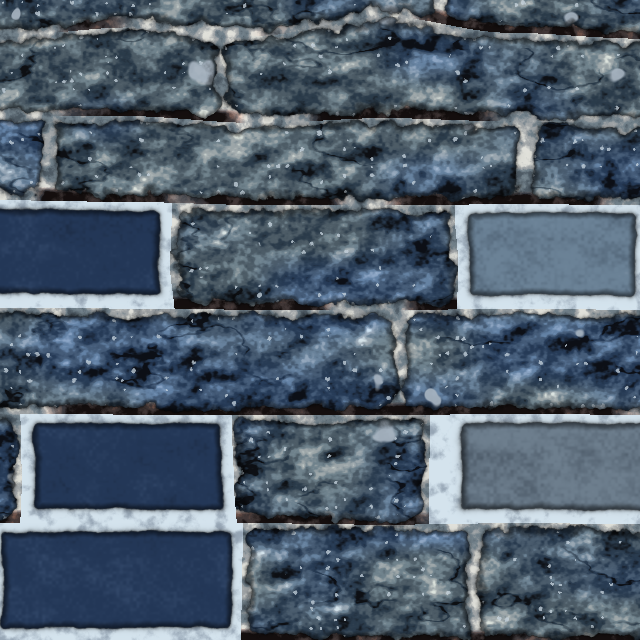
This texture is drawn by a WebGL 2 fragment shader. Its source:

```glsl
#version 300 es
precision highp float;
uniform vec2 u_resolution;
out vec4 fragColor;

float hash(vec2 p) {
  vec3 q = fract(p.xyx * vec3(0.1031, 0.1030, 0.0973));
  q += dot(q, q.yzx + 33.33);
  return fract((q.x + q.y) * q.z);
}

float noise(vec2 p) {
  vec2 i = floor(p), f = fract(p);
  f = f * f * (3.0 - 2.0 * f);
  return mix(mix(hash(i), hash(i + vec2(1, 0)), f.x),
             mix(hash(i + vec2(0, 1)), hash(i + vec2(1, 1)), f.x), f.y);
}

float fbm(vec2 p) {
  float sum = 0.0, amp = 0.5;
  for (int i = 0; i < 5; i++) {
    sum += amp * noise(p);
    p = mat2(1.7, 0.9, -0.9, 1.7) * p + 17.3;
    amp *= 0.52;
  }
  return sum;
}

float roundBox(vec2 p, vec2 halfSize, float radius) {
  vec2 d = abs(p) - halfSize + radius;
  return length(max(d, 0.0)) + min(max(d.x, d.y), 0.0) - radius;
}

// Blue-grey ramp from soot to chalk
vec3 slate(float t) {
  vec3 c = mix(vec3(0.05, 0.06, 0.08), vec3(0.16, 0.23, 0.31), smoothstep(0.0, 0.25, t));
  c = mix(c, vec3(0.29, 0.36, 0.43), smoothstep(0.25, 0.46, t));
  c = mix(c, vec3(0.42, 0.51, 0.59), smoothstep(0.46, 0.64, t));
  c = mix(c, vec3(0.59, 0.65, 0.71), smoothstep(0.64, 0.8, t));
  return mix(c, vec3(0.83, 0.89, 0.93), smoothstep(0.8, 1.0, t));
}

// Pale irregular flecks, one candidate per cell
float flecks(vec2 p, float density) {
  vec2 cell = floor(p);
  vec2 centre = 0.3 + 0.4 * vec2(hash(cell + 3.1), hash(cell + 8.7));
  float size = 0.12 + 0.2 * hash(cell + 5.5);
  float d = length(fract(p) - centre) + 0.25 * (noise(p * 5.0) - 0.5);
  return step(hash(cell), density) * (1.0 - smoothstep(size * 0.6, size, d));
}

void main() {
  vec2 uv = gl_FragCoord.xy / u_resolution;
  uv.y = 1.0 - uv.y;

  // Course heights and upright joints, measured from the top left
  float courses[8] = float[](-0.1, 0.042, 0.182, 0.316, 0.482, 0.647, 0.818, 1.005);
  vec3 joints[7] = vec3[](vec3(0.688, 2, 2), vec3(0.349, 2, 2), vec3(0.08, 0.823, 2),
    vec3(0.27, 0.712, 1.01), vec3(0.625, 2, 2), vec3(0.033, 0.368, 0.675), vec3(-0.015, 0.378, 0.742));

  // Older courses at the top sag more
  vec2 p = uv;
  p.y += (noise(uv * vec2(5.0, 3.0) + 4.0) - 0.5) * mix(0.045, 0.006, smoothstep(0.0, 0.4, uv.y));
  p.x += (noise(uv * 12.0 + 9.0) - 0.5) * 0.012;

  int row = 0;
  for (int i = 1; i < 7; i++) if (p.y > courses[i]) row = i;
  float left = -0.3, right = 1.5;
  int column = 0;
  for (int i = 0; i < 3; i++) {
    float joint = joints[row][i];
    if (p.x > joint) { left = joint; column++; }
    else right = min(right, joint);
  }
  vec2 lo = vec2(left, courses[row]), hi = vec2(right, courses[row + 1]);
  float seed = hash(vec2(column, row) + 2.4);

  // Smooth dressed bricks sit in wide pale mortar, rough ones in thin joints
  bool dressed = (row == 3 && column != 1) || (row == 5 && column % 2 == 1) || (row == 6 && column == 1);
  bool pale = dressed && left > 0.5;
  vec2 marginLo = dressed ? vec2(0.019, 0.014) : vec2(0.009, 0.009);
  vec2 marginHi = dressed ? vec2(0.018, 0.022) : vec2(0.009, 0.011);
  if (pale && row == 5) marginLo.x = 0.046;
  vec2 a = lo + marginLo, b = hi - marginHi;
  float d = roundBox(p - 0.5 * (a + b), 0.5 * (b - a), dressed ? 0.008 : 0.014);
  d += (fbm(uv * 38.0) - 0.49) * (dressed ? 0.009 : 0.03);

  // Brick face: rough stone lit from above, or a fine even grain
  vec2 s = uv * vec2(24.0, 36.0) + seed * 20.0;
  float height = fbm(s);
  float relief = fbm(s + vec2(0.25, 0.4)) - height;
  float grain = noise(uv * 190.0) - 0.5;
  float broad = noise(uv * vec2(6.0, 11.0) + 31.0) - 0.5;
  vec3 face;
  if (dressed) {
    float base = pale ? 0.58 : 0.27;
    face = slate(base + 0.18 * (height - 0.5) + 0.12 * relief + 0.07 * grain + 0.08 * broad);
    face *= pale ? mix(vec3(1), vec3(1.02, 0.97, 0.94), float(row == 5)) : vec3(0.86, 0.94, 1.1);
  } else {
    float t = 0.42 + 0.9 * (height - 0.5) + 1.5 * relief + 0.22 * grain + 0.3 * broad + 0.12 * (seed - 0.5);
    float crack = 1.0 - smoothstep(0.0, 0.035, abs(fbm(uv * vec2(9.0, 18.0) + 6.0) - 0.5));
    t -= 0.25 * crack * smoothstep(0.4, 0.6, noise(uv * 14.0));
    face = slate(t) * mix(vec3(0.93, 1.0, 1.1), vec3(1.04, 1.0, 0.93), smoothstep(0.3, 0.8, seed + broad));
    face = mix(face, vec3(0.78, 0.83, 0.87), 0.75 * flecks(uv * 75.0, 0.1));
    face = mix(face, vec3(0.66, 0.71, 0.76), 0.9 * flecks(uv * 14.0, 0.06));
  }
  face *= 1.0 - 0.5 * smoothstep(-0.012, 0.0, d);

  // Mortar: chalky around dressed bricks, hollow and sooty under rough ones
  float crumbs = fbm(uv * 55.0 + 12.0) - 0.5;
  float under = smoothstep(hi.y - 0.022, hi.y - 0.012, p.y);
  float hollow = under * smoothstep(0.3, 0.55, noise(vec2(uv.x * 7.0, float(row) * 5.0)));
  float chalk = dressed ? 0.97 + 0.5 * crumbs : mix(0.76, 0.04, hollow) + 1.1 * crumbs;
  vec3 mortar = slate(chalk);
  if (!dressed) mortar *= mix(vec3(1.06, 0.99, 0.92), vec3(1.6, 0.95, 0.7), hollow);
  mortar *= 1.0 - 0.65 * exp(-max(d, 0.0) / 0.0025);

  float edge = max(0.0015, 0.8 / u_resolution.y);
  vec3 color = mix(face, mortar, smoothstep(-edge, edge, d));
  fragColor = vec4(clamp(color, 0.0, 1.0), 1.0);
}
```
